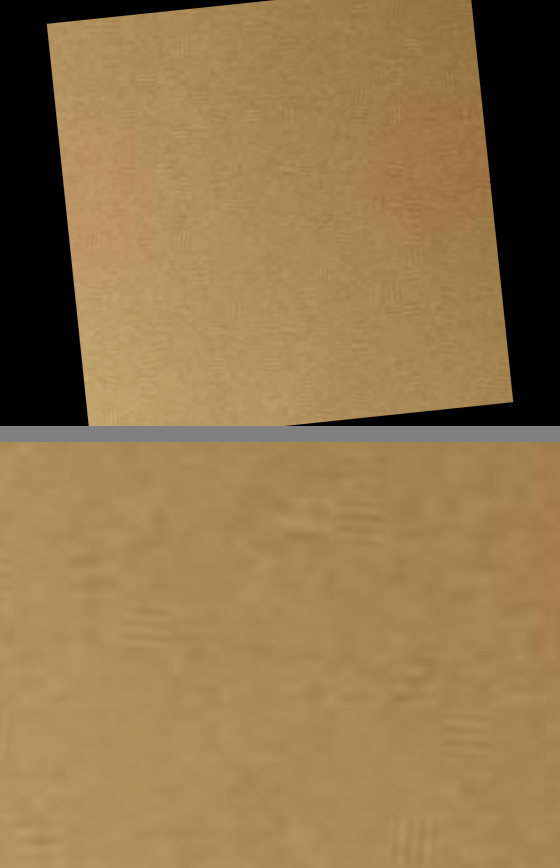
Top: the whole. Bottom: its middle third, enlarged.
Reproduce this texture procedurally as a WebGL 1 fragment shader.

```glsl
precision highp float;
// A tilted square of tan cardboard with faint blocky grain on a black ground.
uniform vec2 u_resolution;

const vec3 SHADE_TAN = vec3(0.570, 0.430, 0.232);
const vec3 LIGHT_TAN = vec3(0.730, 0.600, 0.398);
const vec3 RED_SHIFT = vec3(0.022, -0.020, -0.004);
const float TILT = 0.104;
const float HALF_SIDE = 0.4985;
const float BLOCK_COUNT = 24.0;

float hash(vec2 cell) {
  vec3 q = fract(cell.xyx * vec3(0.1031, 0.1030, 0.0973));
  q += dot(q, q.yzx + 33.33);
  return fract((q.x + q.y) * q.z);
}

// Smooth value noise from 0 to 1.
float noise(vec2 p) {
  vec2 cell = floor(p);
  vec2 f = fract(p);
  f = f * f * (3.0 - 2.0 * f);
  float low = mix(hash(cell), hash(cell + vec2(1.0, 0.0)), f.x);
  float high = mix(hash(cell + vec2(0.0, 1.0)), hash(cell + 1.0), f.x);
  return mix(low, high, f.y);
}

float fbm(vec2 p) {
  float sum = 0.0;
  float weight = 0.5;
  for (int i = 0; i < 3; i++) {
    sum += weight * noise(p);
    p = p * 2.03 + 17.3;
    weight *= 0.5;
  }
  return sum / 0.875;
}

vec2 rotate(vec2 p, float angle) {
  float c = cos(angle);
  float s = sin(angle);
  return vec2(c * p.x - s * p.y, s * p.x + c * p.y);
}

// Signed distance to a square.
float squareDistance(vec2 p, float halfSide) {
  vec2 d = abs(p) - halfSide;
  return length(max(d, 0.0)) + min(max(d.x, d.y), 0.0);
}

// Snaps to blocks, with a narrow soft step between neighbours.
vec2 softBlocks(vec2 p, float count) {
  vec2 q = p * count;
  return (floor(q) + smoothstep(0.7, 1.0, fract(q))) / count;
}

// Sparse patches of fine ripples, mostly lying flat.
float ripples(vec2 p, float count) {
  vec2 cell = floor(p * count);
  vec2 f = fract(p * count);
  float present = smoothstep(0.72, 1.0, hash(cell + 5.0));
  float upright = step(0.8, hash(cell + 31.0));
  float lean = 0.3 * (hash(cell + 71.0) - 0.5);
  vec2 g = mix(f, f.yx, upright);
  float cycles = 2.0 + floor(3.0 * hash(cell + 53.0));
  vec2 edge = smoothstep(0.0, 0.12, f) * smoothstep(0.0, 0.12, 1.0 - f);
  float wave = cos(6.2832 * cycles * (g.y + lean * g.x));
  return present * edge.x * edge.y * wave;
}

// Fine mottling whose strength and flatness change from block to block.
float grain(vec2 p) {
  vec2 cell = floor(p * BLOCK_COUNT);
  float strength = mix(0.35, 1.0, hash(cell + 11.0));
  float soft = noise(p * vec2(75.0, 85.0)) - 0.5;
  float flecks = noise(p * vec2(95.0, 150.0) + 40.0) - 0.5;
  float blockTone = hash(cell + 91.0) - 0.5;
  return strength * (0.045 * soft + 0.035 * flecks) + 0.008 * blockTone;
}

// Broad rosy stains across the middle left and the middle right.
float rosyStain(vec2 p) {
  vec2 q = softBlocks(p, BLOCK_COUNT);
  vec2 left = (q - vec2(-0.42, 0.0)) / vec2(0.24, 0.30);
  vec2 right = (q - vec2(0.36, 0.08)) / vec2(0.33, 0.28);
  float band = exp(-dot(left, left)) + exp(-dot(right, right));
  return smoothstep(0.42, 0.95, band + 0.8 * (fbm(q * 6.0 + 9.0) - 0.5));
}

// Light falls from the lower left towards the upper right.
vec3 cardboard(vec2 p) {
  float light = 0.62 - 0.72 * p.x - 0.48 * p.y;
  light += 0.16 * (fbm(p * 5.0 + 3.0) - 0.5);
  vec3 color = mix(SHADE_TAN, LIGHT_TAN, light);
  color += RED_SHIFT * (rosyStain(p) - 0.25);
  return color + grain(p) + 0.020 * ripples(p, BLOCK_COUNT);
}

void main() {
  vec2 p = (gl_FragCoord.xy - 0.5 * u_resolution) / u_resolution.y;
  float edgeWidth = 0.75 / u_resolution.y;
  float d = squareDistance(rotate(p, -TILT), HALF_SIDE);
  float sheet = 1.0 - smoothstep(-edgeWidth, edgeWidth, d);
  gl_FragColor = vec4(cardboard(p) * sheet, 1.0);
}
```
